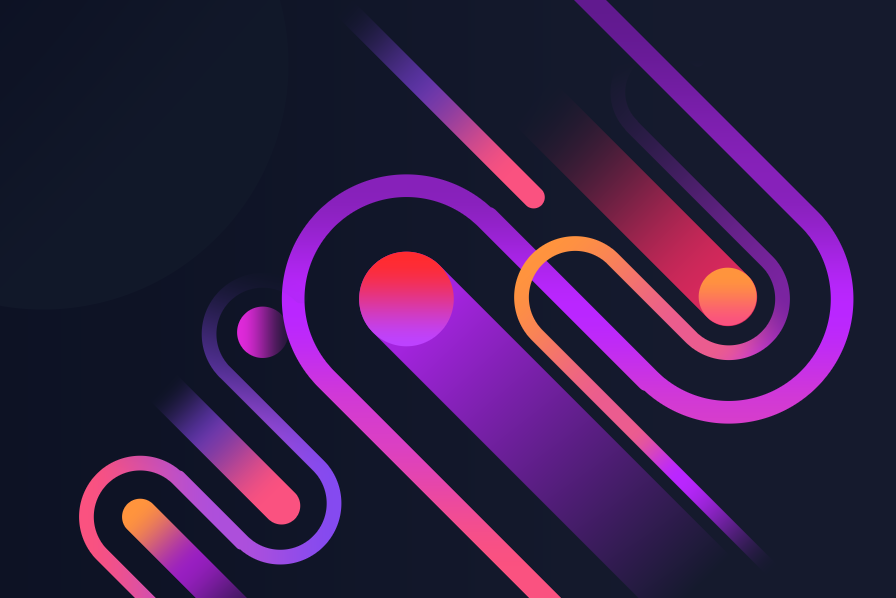
Write a Shadertoy shader that draws this background.

```glsl
// Neon gradient ribbons, fading bars and discs on a dark navy background.

// Rotates so x runs along the down-right diagonal, y to the upper right.
vec2 tilt(vec2 p) {
    return vec2(p.x + p.y, p.x - p.y) * 0.70711;
}

// Centre-line distance of a U-bend opening along +x; arms = lower, upper length.
float bend(vec2 q, float radius, vec2 arms) {
    if (q.x < 0.0) return abs(length(q) - radius);
    float past = max(q.x - (q.y < 0.0 ? arms.x : arms.y), 0.0);
    return length(vec2(past, abs(q.y) - radius));
}

// Diagonal round-ended bar starting at its upper-left end.
float bar(vec2 p, vec2 start, float len, float radius) {
    vec2 q = tilt(p - start);
    q.x -= clamp(q.x, 0.0, len);
    return length(q) - radius;
}

void paint(inout vec3 col, vec3 ink, float dist, float alpha) {
    float pixel = 5.12 / iResolution.y;
    col = mix(col, ink, alpha * clamp(0.5 - dist / pixel, 0.0, 1.0));
}

void mainImage(out vec4 fragColor, in vec2 fragCoord) {
    // Canvas is 5.12 units tall, y measured downward.
    vec2 p = vec2(fragCoord.x, iResolution.y - fragCoord.y) * 5.12 / iResolution.y;
    float along = p.x + p.y;
    float across = p.x - p.y;

    vec3 violet = vec3(0.38, 0.21, 0.68);
    vec3 purple = vec3(0.73, 0.15, 1.0);
    vec3 pink = vec3(0.98, 0.32, 0.50);
    vec3 orange = vec3(1.0, 0.58, 0.24);

    // Background with a faint large disc
    vec3 col = mix(vec3(0.052, 0.072, 0.143), vec3(0.082, 0.102, 0.178),
                   smoothstep(0.0, 6.5, p.x));
    paint(col, vec3(0.068, 0.094, 0.162), length(p - vec2(0.37, 0.55)) - 2.1,
          smoothstep(0.0, 3.0, along));

    // Fading bars
    paint(col, mix(violet, pink, smoothstep(4.2, 5.9, along)),
          bar(p, vec2(2.95, 0.07), 2.29, 0.095), smoothstep(3.0, 4.6, along));
    paint(col, vec3(0.84, 0.16, 0.36),
          bar(p, vec2(4.5, 0.81), 2.45, 0.25), smoothstep(5.4, 8.7, along));
    paint(col, vec3(0.64, 0.14, 0.87),
          bar(p, vec2(3.48, 2.56), 5.0, 0.405), clamp((11.0 - along) / 4.6, 0.0, 1.0));
    paint(col, mix(violet, pink, smoothstep(5.3, 6.6, along)),
          bar(p, vec2(1.35, 3.27), 1.5, 0.16), smoothstep(4.7, 5.6, along));
    paint(col, mix(orange, vec3(0.60, 0.12, 0.76), smoothstep(5.5, 6.5, along)),
          bar(p, vec2(1.2, 4.425), 3.0, 0.155), 1.0 - 0.75 * smoothstep(6.4, 7.5, along));

    // Discs
    paint(col, mix(vec3(1.0, 0.17, 0.19), vec3(0.74, 0.26, 1.0),
                   smoothstep(2.2, 2.97, p.y)),
          length(p - vec2(3.48, 2.56)) - 0.405, 1.0);
    paint(col, mix(orange, pink, smoothstep(2.35, 2.8, p.y)),
          length(p - vec2(6.23, 2.54)) - 0.248, 1.0);
    paint(col, vec3(0.87, 0.16, 0.85),
          length(p - vec2(2.25, 2.845)) - 0.22, 1.0 - 0.9 * smoothstep(2.05, 2.5, p.x));

    // Wide purple ribbon, coloured by height
    float wide = min(bend(tilt(p - vec2(3.48, 2.56)), 0.97, vec2(9.0, 1.95)),
                     bend(-tilt(p - vec2(6.24, 2.56)), 0.97, vec2(9.0, 1.95)));
    vec3 wideInk = mix(vec3(0.38, 0.10, 0.56), vec3(0.53, 0.13, 0.73), smoothstep(0.0, 1.6, p.y));
    wideInk = mix(wideInk, purple, smoothstep(1.6, 2.65, p.y));
    wideInk = mix(wideInk, vec3(0.84, 0.24, 0.80), smoothstep(2.65, 3.7, p.y));
    wideInk = mix(wideInk, pink, smoothstep(3.5, 4.9, p.y));
    paint(col, wideInk, wide - 0.097, 1.0);

    // Thin orange-to-purple ribbon with two fading ends
    float thin = min(bend(tilt(p - vec2(4.925, 2.545)), 0.46, vec2(2.9, 0.95)),
                     bend(-tilt(p - vec2(6.24, 2.56)), 0.46, vec2(1.64, 0.95)));
    thin = min(thin, bend(tilt(p - vec2(5.69, 0.79)), 0.40, vec2(0.0)));
    vec3 thinInk = mix(orange, vec3(0.92, 0.36, 0.56), smoothstep(6.7, 8.7, along));
    thinInk = mix(thinInk, purple, smoothstep(9.1, 9.9, along));
    thinInk = mix(thinInk, vec3(0.48, 0.14, 0.63), smoothstep(3.2, 4.2, across));
    float upperFade = smoothstep(5.5, 9.4, along) * smoothstep(0.5, 0.8, p.y);
    float thinAlpha = mix(1.0, upperFade, smoothstep(3.8, 4.2, across));
    thinAlpha *= 1.0 - smoothstep(9.9, 11.5, along);
    paint(col, thinInk, thin - 0.063, thinAlpha);

    // Small lower-left ribbon, fading toward its top loop
    float small = min(bend(tilt(p - vec2(1.2, 4.425)), 0.46, vec2(3.0, 0.77)),
                      bend(-tilt(p - vec2(2.4, 4.31)), 0.46, vec2(1.13, 0.77)));
    small = min(small, bend(tilt(p - vec2(2.25, 2.86)), 0.46, vec2(0.0)));
    vec3 smallInk = mix(pink, vec3(0.68, 0.31, 0.86), smoothstep(0.7, 1.9, p.x));
    smallInk = mix(smallInk, vec3(0.52, 0.29, 0.94), smoothstep(2.0, 2.9, p.x));
    smallInk = mix(violet, smallInk, smoothstep(3.0, 4.1, p.y));
    float smallAlpha = smoothstep(2.25, 3.7, p.y + 0.3 * (2.25 - p.x));
    paint(col, smallInk, small - 0.063, smallAlpha);

    fragColor = vec4(col, 1.0);
}
```
